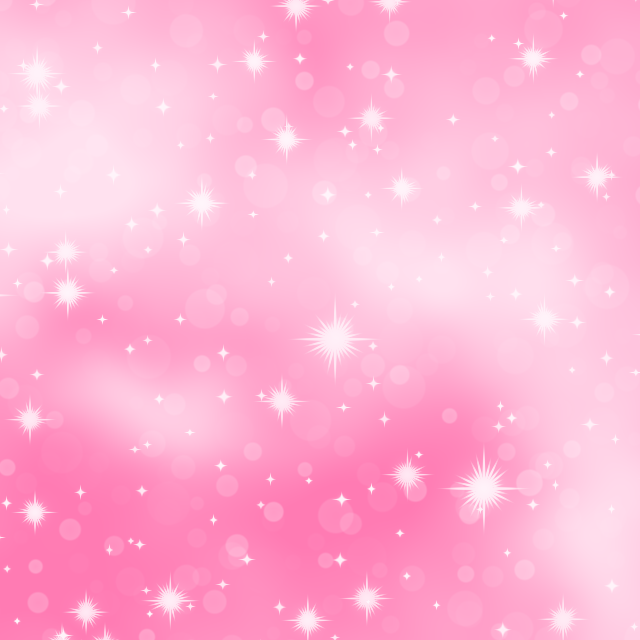
Write a three.js fragment shader that draws this background.

```glsl
// Dreamy pink backdrop: broad soft glows bent by gradient noise, faint bokeh
// discs, and two scattered star layers: tiny four-point sparkles and many-rayed
// bursts. Everything adds up in one tone value that runs from hot pink to blush.
varying vec2 vUv;

vec3 hash3(vec2 p) {
  vec3 q = vec3(dot(p, vec2(127.1, 311.7)), dot(p, vec2(269.5, 183.3)), dot(p, vec2(419.2, 371.9)));
  return fract(sin(q) * 43758.55);
}

float gradientDot(vec2 cell, vec2 offset) {
  float a = 6.28319 * hash3(cell).x;
  return dot(vec2(cos(a), sin(a)), offset);
}

float gradientNoise(vec2 p) {
  vec2 i = floor(p), f = fract(p);
  vec2 u = f * f * f * (f * (f * 6.0 - 15.0) + 10.0);
  vec2 e = vec2(1.0, 0.0);
  return mix(mix(gradientDot(i, f), gradientDot(i + e.xy, f - e.xy), u.x),
             mix(gradientDot(i + e.yx, f - e.yx), gradientDot(i + e.xx, f - e.xx), u.x), u.y);
}

float glow(vec2 p, vec2 centre, vec2 radii) {
  vec2 d = (p - centre) / radii;
  return exp(-dot(d, d));
}

// Large cloudy light and dark areas
float cloudTone(vec2 uv) {
  vec2 p = uv + 0.07 * vec2(gradientNoise(uv * 5.0), gradientNoise(uv * 5.0 + 31.0));
  float t = 0.28 + 0.16 * gradientNoise(uv * 4.0 + 7.0) + 0.08 * gradientNoise(uv * 9.0 + 3.0);
  t += 0.55 * glow(p, vec2(0.06, 0.75), vec2(0.24, 0.29));
  t += 0.45 * glow(p, vec2(0.70, 0.56), vec2(0.20, 0.15));
  t += 0.55 * glow(p, vec2(0.98, 0.14), vec2(0.16, 0.30));
  t += 0.45 * glow(p, vec2(0.24, 0.37), vec2(0.14, 0.055));
  t += 0.28 * glow(p, vec2(0.42, 0.72), vec2(0.35, 0.28));
  t += 0.22 * glow(p, vec2(0.90, 0.68), vec2(0.25, 0.30));
  t -= 0.28 * glow(p, vec2(0.60, 0.24), vec2(0.20, 0.13));
  t -= 0.42 * glow(p, vec2(0.17, 0.52), vec2(0.12, 0.08));
  t -= 0.24 * glow(p, vec2(0.50, 0.93), vec2(0.10, 0.12));
  t -= 0.25 * glow(p, vec2(0.05, 0.10), vec2(0.40, 0.25));
  return clamp(t, 0.03, 0.9);
}

// Overlapping translucent discs, one per jittered cell
float bokeh(vec2 uv, float cells, float minRadius, float maxRadius, float strength) {
  float clear = 1.0;
  for (int y = -1; y <= 1; y++) for (int x = -1; x <= 1; x++) {
    vec2 cell = floor(uv * cells) + vec2(x, y);
    vec3 h = hash3(cell + cells), k = hash3(cell + cells + 57.0);
    float r = mix(minRadius, maxRadius, h.z);
    float d = length(uv - (cell + h.xy) / cells);
    float disc = 1.0 - smoothstep(r - 0.002, r + 0.002, d);
    clear *= 1.0 - disc * strength * k.x * k.x * (0.8 + 0.2 * d / r);
  }
  return 1.0 - clear;
}

float sparkle(vec2 d, float size) {
  vec2 s = sqrt(abs(d));
  float reach = (s.x + s.y) * (s.x + s.y) / size;
  float halo = 0.4 * exp(-dot(d, d) / (size * size * 0.12));
  return max(1.0 - smoothstep(0.45, 1.15, reach), halo);
}

// 28 tapered rays of uneven length; the four upright ones reach furthest
float burst(vec2 d, float size, vec2 seed) {
  float r = length(d), a = atan(d.y, d.x), spread = 6.28319 / 28.0;
  float k = floor(a / spread + 0.5);
  float id = mod(k + 28.0, 28.0);
  float len = size * mix(0.4, 0.78, hash3(seed + id * 1.7).x);
  if (mod(id, 7.0) < 0.5) len = size;
  float along = r / len;
  float across = abs(r * sin(a - k * spread));
  float width = size * 0.04 * max(1.0 - along, 0.0);
  float ray = 1.0 - smoothstep(width * 0.5, width + 0.0012, across);
  ray *= 1.0 - smoothstep(0.5, 1.0, along);
  float core = 0.95 * exp(-r * r / (size * size * 0.055));
  float halo = 0.3 * exp(-r * r / (size * size * 0.2));
  return 1.0 - (1.0 - 0.85 * ray) * (1.0 - core) * (1.0 - halo);
}

float stars(vec2 uv, float cells, float share, bool large) {
  float light = 0.0;
  for (int y = -1; y <= 1; y++) for (int x = -1; x <= 1; x++) {
    vec2 cell = floor(uv * cells) + vec2(x, y);
    vec3 h = hash3(cell + cells * 3.0), k = hash3(cell + cells * 3.0 + 91.0);
    if (k.x > share) continue;
    vec2 d = uv - (cell + h.xy) / cells;
    float size = mix(0.036, 0.052, h.z) + 0.026 * step(0.85, h.z);
    float s = large ? burst(d, size, cell) : sparkle(d, mix(0.010, 0.019, h.z * h.z));
    light = max(light, s * mix(0.8, 1.0, k.y));
  }
  return light;
}

void main() {
  float tone = cloudTone(vUv);
  tone += (1.0 - tone) * bokeh(vUv, 9.0, 0.020, 0.036, 0.16);
  tone += (1.0 - tone) * bokeh(vUv, 15.0, 0.010, 0.021, 0.32);
  vec3 colour = mix(vec3(1.0, 0.47, 0.695), vec3(1.0, 0.93, 0.965), tone);

  float light = max(stars(vUv, 14.0, 0.62, false), stars(vUv, 7.0, 0.7, true));
  colour = mix(colour, vec3(1.0, 0.965, 0.985), light);
  gl_FragColor = vec4(colour, 1.0);
}
```
